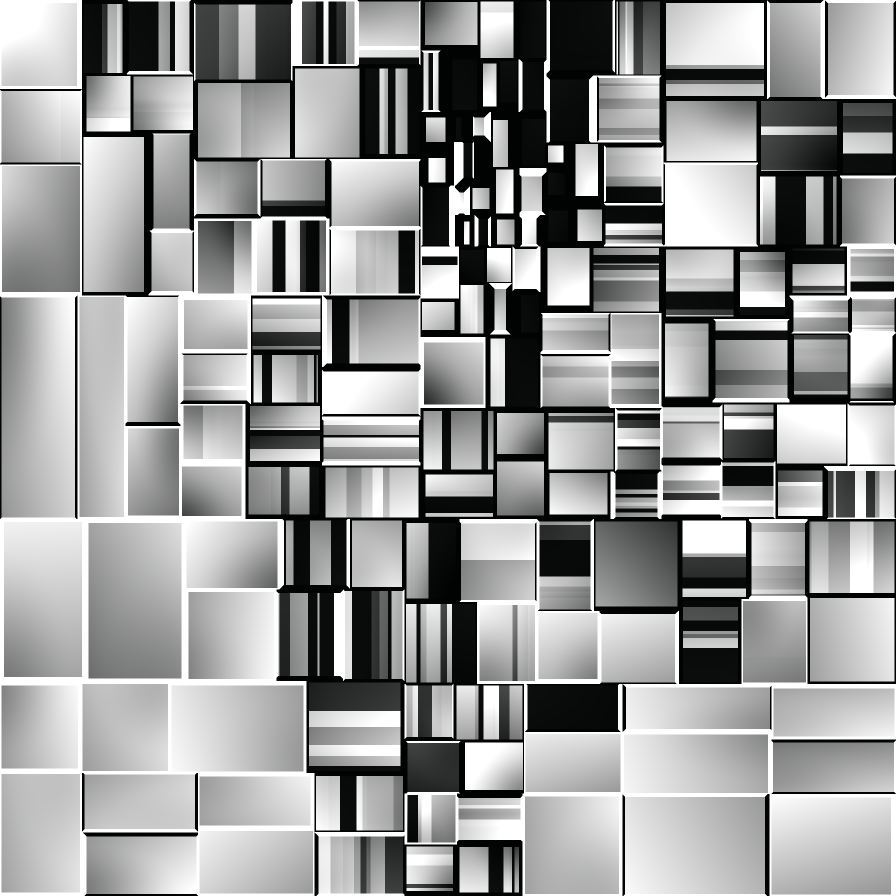
A Shadertoy shader for this background:

```glsl
#define MAX_SPLITS 13
#define STOP_RATIO 1.4
#define BLOCK_SIZE vec2(0.085, 0.08)
#define CHIP_SIZE vec2(0.027, 0.045)
#define GAP_MIN 0.0016
#define GAP_VARIATION 0.004
#define CHIP_GAP 0.008
#define STRIPE_CHANCE 0.85
#define SHADING 0.32
#define INK vec3(0.0, 0.012, 0.004)

float hash(float id, float salt) {
    return fract(sin(id * 12.9898 + salt * 78.233) * 43758.5453);
}

// 1 inside the vertical band of tiny chips, 0 outside
float chipZone(vec2 c) {
    return 1.0 - smoothstep(0.05, 0.15, length((c - vec2(0.56, 0.78)) * vec2(1.0, 0.5)));
}

// 1 among the large plain slabs at the left and lower right
float calmZone(vec2 c) {
    float left = 1.0 - smoothstep(0.14, 0.34, c.x);
    float lowerLeft = (1.0 - smoothstep(0.3, 0.36, c.x)) * step(c.y, 0.45);
    float lowerRight = smoothstep(0.54, 0.64, c.x) * (1.0 - smoothstep(0.22, 0.32, c.y));
    return max(max(left * (1.0 - 0.7 * smoothstep(0.84, 0.92, c.y)), lowerLeft), lowerRight);
}

vec2 targetSize(vec2 c) {
    vec2 size = BLOCK_SIZE;
    float low = 1.0 - smoothstep(0.4, 0.5, c.y);
    size = mix(size, vec2(0.17, 0.078), low * (1.0 - smoothstep(0.3, 0.38, c.x)));
    float tall = (1.0 - smoothstep(0.13, 0.19, c.x)) * smoothstep(0.05, 0.1, c.y);
    size = mix(size, vec2(0.08, 0.18), tall * (1.0 - smoothstep(0.85, 0.92, c.y)));
    size = mix(size, vec2(0.12, 0.082), step(0.6, c.x) * step(c.y, 0.27));
    return mix(size, CHIP_SIZE, chipZone(c));
}

// Maps a uniform value to one of six grey levels
float greyLevel(float h) {
    return h < 0.17 ? 0.03 : h < 0.28 ? 0.2 : h < 0.33 ? 0.42
         : h < 0.51 ? 0.64 : h < 0.85 ? 0.79 : 0.97;
}

float blocks(vec2 p) {
    // Recursive splitting until the box suits its place
    vec2 lo = vec2(0.0), hi = vec2(1.0);
    float id = 1.0;
    for (int i = 0; i < MAX_SPLITS; i++) {
        vec2 ratio = (hi - lo) / targetSize(0.5 * (lo + hi));
        if (max(ratio.x, ratio.y) < STOP_RATIO) break;
        int axis = ratio.x > ratio.y * mix(0.75, 1.2, hash(id, 1.0)) ? 0 : 1;
        if (ratio[axis] < 1.0) axis = 1 - axis;
        float cut = mix(lo[axis], hi[axis], mix(0.4, 0.6, hash(id, 2.0)));
        bool upper = p[axis] > cut;
        if (upper) lo[axis] = cut; else hi[axis] = cut;
        id = 2.0 * id + (upper ? 1.0 : 0.0);
    }
    vec2 center = 0.5 * (lo + hi);
    float chip = chipZone(center), calm = calmZone(center);

    // Uneven gaps, black or white
    vec4 r = vec4(hash(id, 3.0), hash(id, 4.0), hash(id, 5.0), hash(id, 6.0));
    vec4 inset = GAP_MIN + GAP_VARIATION * r * r + CHIP_GAP * chip * r * r * r;
    vec2 edge = min(p - lo - inset.xy, hi - p - inset.zw);
    if (min(edge.x, edge.y) < 0.0) {
        float whiteChance = mix(mix(0.27, 0.78, calm), 0.15, chip);
        return step(hash(id, edge.x < edge.y ? 7.0 : 8.0), whiteChance);
    }

    // Uneven stripes, upright at the left and level at the right
    vec2 uv = (p - lo) / (hi - lo);
    float uprightChance = mix(0.85, 0.08, smoothstep(0.42, 0.62, center.x));
    float along = hash(id, 9.0) < uprightChance ? uv.x : uv.y;
    float chance = STRIPE_CHANCE * (1.0 - 0.9 * calm) * (1.0 - 0.75 * chip);
    float a = 0.0, b = 1.0, stripe = 1.0;
    for (int i = 0; i < 3; i++) {
        float key = id + 0.37 * stripe;
        if (hash(key, 10.0) > chance) break;
        float cut = mix(a, b, mix(0.2, 0.8, hash(key, 11.0)));
        bool upper = along > cut;
        if (upper) a = cut; else b = cut;
        stripe = 2.0 * stripe + (upper ? 1.0 : 0.0);
    }

    // Grey level, by zone
    float key = id + 0.37 * stripe;
    float h = hash(key, 12.0);
    if (chip > 0.4) h = h < 0.28 ? 0.0 : mix(0.62, 1.0, h);
    else if (calm > 0.5) h = center.x > 0.5 && h < 0.14 ? 0.0 : mix(0.4, 0.87, h);
    if (abs(center.x - 0.61) < 0.04 && center.y > 0.83) h = 0.0;
    float tone = greyLevel(h);

    // Slanted gradient, a sheen across the stripe and a soft dark corner
    float angle = 6.2832 * hash(id, 13.0);
    float slope = dot(uv - 0.5, vec2(cos(angle), sin(angle)));
    float sheen = (along - a) / (b - a) - 0.5;
    float depth = min(1.0, 2.5 * tone);
    tone += SHADING * depth * (slope + 0.35 * sheen * (hash(key, 14.0) - 0.5));
    vec2 corner = step(0.5, vec2(hash(id, 15.0), hash(id, 16.0)));
    float shadow = 1.0 - smoothstep(0.0, 0.9, length(uv - corner));
    return clamp(tone - 0.3 * depth * hash(id, 17.0) * shadow, 0.0, 1.0);
}

void mainImage(out vec4 fragColor, in vec2 fragCoord) {
    // Four samples per pixel smooth the edges
    float grey = 0.0;
    for (int i = 0; i < 4; i++) {
        vec2 offset = vec2(i % 2, i / 2) * 0.5 - 0.25;
        grey += 0.25 * blocks((fragCoord + offset) / iResolution.xy);
    }
    fragColor = vec4(mix(INK, vec3(1.0), grey), 1.0);
}
```
